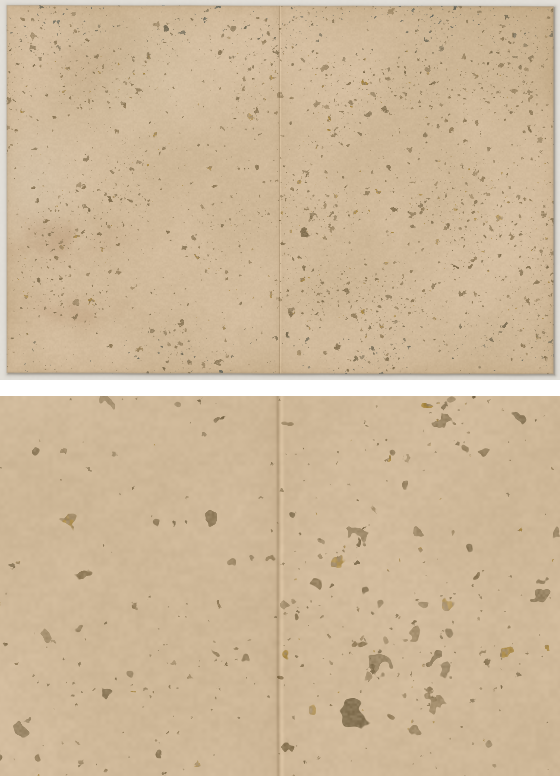
Top, the full canvas; bottom, a detail of the centre.
Give the GLSL for this texture, as a Shadertoy shader.

```glsl
// An opened sheet of aged tan paper with a centre fold, sprinkled with
// crumbly metal-leaf flakes. Paper tone is layered noise; flakes are warped
// discs scattered on jittered grids of several sizes.

vec2 hash2(vec2 p) {
    vec3 q = fract(vec3(p.xyx) * vec3(0.1031, 0.1030, 0.0973));
    q += dot(q, q.yzx + 33.33);
    return fract((q.xx + q.yz) * q.zy);
}

float noise(vec2 p) {
    vec2 i = floor(p), f = fract(p);
    f = f * f * (3.0 - 2.0 * f);
    float low = mix(hash2(i).x, hash2(i + vec2(1, 0)).x, f.x);
    float high = mix(hash2(i + vec2(0, 1)).x, hash2(i + vec2(1, 1)).x, f.x);
    return mix(low, high, f.y);
}

float fbm(vec2 p) {
    float sum = 0.0, amp = 0.5;
    for (int i = 0; i < 5; i++) {
        sum += amp * noise(p);
        p = mat2(1.6, 1.2, -1.2, 1.6) * p + 7.3;
        amp *= 0.5;
    }
    return sum;
}

float boxDistance(vec2 p, vec2 halfSize) {
    vec2 d = abs(p) - halfSize;
    return length(max(d, 0.0)) + min(max(d.x, d.y), 0.0);
}

// Soft elliptical spot, 1 at its centre
float spot(vec2 p, vec2 centre, vec2 size) {
    vec2 q = (p - centre) / size;
    return exp(-dot(q, q));
}

// Lays one size class of flakes over the colour
vec3 scatter(vec3 color, vec2 p, float cell, float chance, vec2 radii, float seed) {
    float soft = max(0.0007, 0.6 / iResolution.y);
    vec2 w = p * 0.85 / radii.y + seed;
    vec2 warp = vec2(noise(w), noise(w + 31.7)) - 0.5;
    warp += 0.5 * (vec2(noise(w * 2.3 + 5.1), noise(w * 2.3 + 57.0)) - 0.5);
    for (int j = -1; j <= 1; j++)
    for (int i = -1; i <= 1; i++) {
        vec2 id = floor(p / cell) + vec2(i, j);
        vec2 place = hash2(id + seed);
        vec2 kind = hash2(id + seed + 113.0);
        vec2 look = hash2(id + seed + 271.0);
        vec2 centre = (id + place) * cell;

        // Flakes gather in loose drifts and thin out at the left margin
        float density = 0.35 + 1.3 * smoothstep(0.2, 0.8, noise(centre * 9.0 + 3.0));
        density *= 1.0 - 0.7 * spot(centre, vec2(0.05, 0.55), vec2(0.11, 0.15));
        density *= mix(0.9, 1.1, step(0.734, centre.x));
        if (kind.x > chance * density) continue;

        float radius = mix(radii.x, radii.y, kind.y * kind.y);
        float angle = 6.283 * look.x;
        vec2 q = p - centre + warp * radius * 1.5;
        q = mat2(cos(angle), -sin(angle), sin(angle), cos(angle)) * q;
        q.y *= 1.0 + 0.6 * look.y;
        float cover = 1.0 - smoothstep(-soft, soft, length(q) - radius);

        // Brown tarnish, grey-green near top and bottom, sparse gold remains
        float tone = fract(look.x * 17.0 + look.y * 5.0);
        vec3 flake = mix(vec3(0.49, 0.42, 0.30), vec3(0.60, 0.51, 0.37), tone);
        float edge = smoothstep(0.3, 0.47, abs(centre.y - 0.5));
        flake = mix(flake, vec3(0.40, 0.41, 0.37), edge * smoothstep(0.3, 0.8, look.y));
        float gold = step(0.86, tone) * (1.0 - edge);
        flake = mix(flake, vec3(0.66, 0.53, 0.25), gold * smoothstep(0.35, 0.65, noise(p * 320.0)));
        flake += 0.10 * (noise(p * 480.0) - 0.5);
        color = mix(color, flake, cover * mix(0.55, 0.97, place.y));
    }
    return color;
}

vec3 paperColor(vec2 p, float inside) {
    float cloud = fbm(p * 3.5 + 2.0);
    vec3 color = mix(vec3(0.805, 0.715, 0.588), vec3(0.838, 0.748, 0.630),
                     smoothstep(0.25, 0.7, cloud));

    // Yellowed borders, pale patches and reddish stains
    float border = exp(-inside / 0.035) + 0.5 * smoothstep(1.1, 1.45, p.x) * smoothstep(0.6, 1.0, p.y);
    color -= vec3(0.030, 0.036, 0.046) * border;
    color += vec3(0.0, 0.012, 0.022) * spot(p, vec2(0.07, 0.52), vec2(0.12, 0.16));
    color += vec3(0.0, 0.008, 0.010) * spot(p, vec2(0.38, 0.80), vec2(0.18, 0.16));
    float stain = spot(p, vec2(0.14, 0.37), vec2(0.17, 0.05))
                + spot(p, vec2(0.20, 0.18), vec2(0.13, 0.04))
                + 0.4 * spot(p, vec2(0.24, 0.85), vec2(0.12, 0.12));
    color -= vec3(0.045, 0.065, 0.070) * stain * smoothstep(0.25, 0.7, fbm(p * 13.0));

    // Fibre grain
    color += 0.022 * (noise(p * 260.0) - 0.5) + 0.016 * (noise(p * vec2(90.0, 140.0)) - 0.5);
    return color;
}

void mainImage(out vec4 fragColor, in vec2 fragCoord) {
    vec2 p = fragCoord / iResolution.y;
    p.x *= 1.4713 * iResolution.y / iResolution.x;
    float pixel = 1.0 / iResolution.y;

    // Pale mount with a narrow shadow at the lower right
    vec2 q = p - vec2(0.7360, 0.5010);
    q.y += 0.002 * q.x + 0.0008 * (noise(p * 14.0) - 0.5);
    float sheet = boxDistance(q, vec2(0.7180, 0.4835));
    float shadow = boxDistance(q - vec2(0.003, -0.003), vec2(0.7180, 0.4835));
    vec3 mount = vec3(0.885, 0.872, 0.845) + 0.008 * (noise(p * 150.0) - 0.5);
    mount -= vec3(0.24, 0.25, 0.26) * exp(-max(shadow, 0.0) / 0.004);

    // Paper and flakes, from dust to large pieces
    vec3 color = paperColor(p, max(-sheet, 0.0));
    color = scatter(color, p, 0.012, 0.24, vec2(0.0005, 0.0014), 11.0);
    color = scatter(color, p, 0.018, 0.28, vec2(0.0012, 0.0033), 47.0);
    color = scatter(color, p, 0.030, 0.42, vec2(0.0030, 0.0078), 83.0);
    color = scatter(color, p, 0.100, 0.09, vec2(0.0080, 0.0125), 139.0);

    // Centre fold: dim valley, thin crease and worn ridge
    float fold = p.x - 0.734 - 0.0012 * (noise(vec2(3.0, p.y * 7.0)) - 0.5);
    color -= vec3(0.025, 0.028, 0.032) * exp(-abs(fold) / 0.012);
    color -= 0.085 * exp(-pow(fold / 0.0014, 2.0));
    color += 0.050 * exp(-pow((fold - 0.0034) / 0.0018, 2.0));

    // Sheet edge
    color -= 0.09 * exp(-max(-sheet, 0.0) / 0.0020);
    color = mix(mount, color, 1.0 - smoothstep(-pixel, pixel, sheet));
    fragColor = vec4(color, 1.0);
}
```
